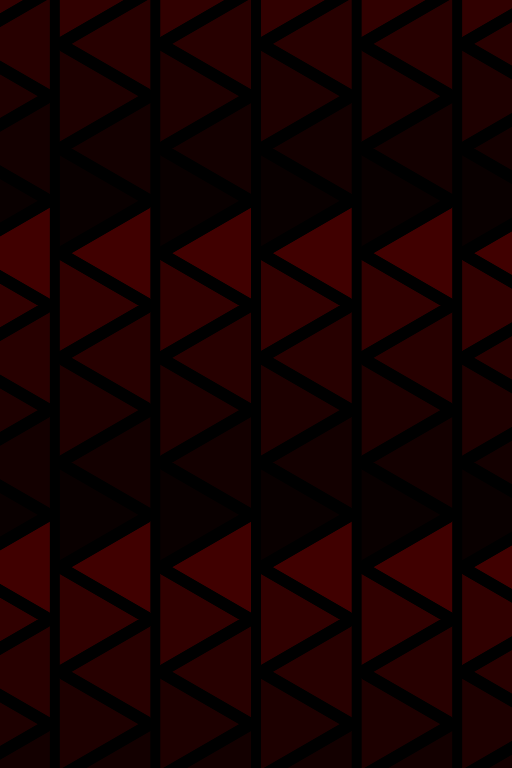
Write a WebGL 1 fragment shader that draws this pattern.

```glsl
precision highp float;

uniform vec2 u_resolution;

// Lengths are fractions of the canvas height
const float STEP_HEIGHT = 0.06814;   // vertical offset from one triangle to the next
const float BAR_WIDTH = 0.0130;      // vertical bars between columns
const float LINE_WIDTH = 0.0157;     // slanted lines between triangles
const float TOP_SHIFT = 2.5;         // steps from the centre up to a brightest triangle
const float SHADE_COUNT = 6.0;       // triangles in one fade
const float BRIGHTEST = 0.25;
const float SECOND_SHADE = 0.19;
const float SHADE_DROP = 0.039;
const vec3 TINT = vec3(1.0, 0.0, 0.0);
const vec3 LINE_COLOR = vec3(0.0);
const float SQRT3 = 1.7320508;

// Brightest first, then an even fall towards black
float shadeOf(float index) {
  float k = mod(index + 0.5, SHADE_COUNT) - 0.5;
  return k < 0.5 ? BRIGHTEST : SECOND_SHADE - SHADE_DROP * (k - 1.0);
}

void main() {
  vec2 p = (gl_FragCoord.xy - 0.5 * u_resolution) / u_resolution.y;
  float pixel = 1.0 / u_resolution.y;

  // Position across a column: 0 to 1 between its bars
  float stripWidth = STEP_HEIGHT * SQRT3;
  float columnWidth = stripWidth + BAR_WIDTH;
  float u = (fract(p.x / columnWidth) * columnWidth - 0.5 * BAR_WIDTH) / stripWidth;

  // Steps downwards; even triangles point left, odd ones point right
  float t = TOP_SHIFT - p.y / STEP_HEIGHT;
  float evenIndex = 2.0 * floor(0.5 * (t + 1.0));
  float oddIndex = 2.0 * floor(0.5 * t) + 1.0;
  float zigzag = abs(t - evenIndex) - u;
  float index = zigzag < 0.0 ? evenIndex : oddIndex;

  // Signed distances inside the triangle edges
  float slantInset = abs(zigzag) * STEP_HEIGHT * 0.5 * SQRT3 - 0.5 * LINE_WIDTH;
  float barInset = min(u, 1.0 - u) * stripWidth;
  float inset = min(slantInset, barInset);
  float fill = smoothstep(-0.5 * pixel, 0.5 * pixel, inset);

  gl_FragColor = vec4(mix(LINE_COLOR, TINT * shadeOf(index), fill), 1.0);
}
```
